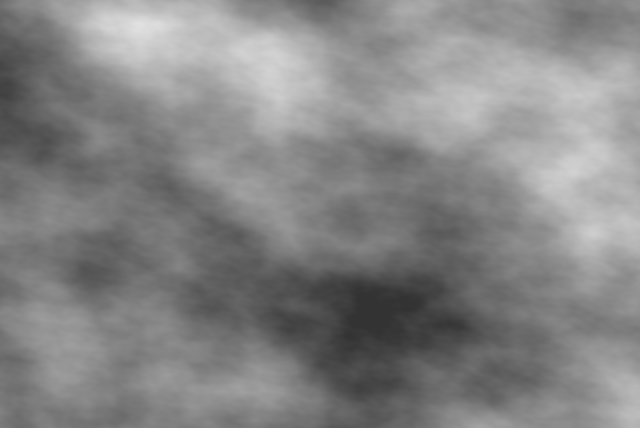
Write a WebGL 2 fragment shader that draws this texture.

```glsl
#version 300 es
precision highp float;

uniform vec2 u_resolution;
out vec4 fragColor;

const float TAU = 6.2831853;

float hash(vec2 cell) {
    return fract(sin(dot(cell, vec2(127.1, 311.7))) * 43758.5453);
}

// Slope contribution of one lattice corner
float cornerSlope(vec2 cell, vec2 offset) {
    float angle = TAU * hash(cell);
    return dot(vec2(cos(angle), sin(angle)), offset);
}

float gradientNoise(vec2 p) {
    vec2 cell = floor(p);
    vec2 f = p - cell;
    vec2 fade = f * f * f * (f * (f * 6.0 - 15.0) + 10.0);
    vec2 right = vec2(1.0, 0.0);
    vec2 up = vec2(0.0, 1.0);
    float low = mix(cornerSlope(cell, f),
                    cornerSlope(cell + right, f - right), fade.x);
    float high = mix(cornerSlope(cell + up, f - up),
                     cornerSlope(cell + 1.0, f - 1.0), fade.x);
    return mix(low, high, fade.y);
}

// Octaves grow flatter as they get finer, leaving soft horizontal wisps
float smoke(vec2 p, vec2 frequency, vec2 lacunarity, float gain) {
    float sum = 0.0;
    float amplitude = 1.0;
    for (int octave = 0; octave < 6; octave++) {
        vec2 shift = vec2(17.3, 9.7) * float(octave + 1);
        sum += amplitude * gradientNoise(p * frequency + shift);
        frequency *= lacunarity;
        amplitude *= gain;
    }
    return sum;
}

void main() {
    vec2 p = gl_FragCoord.xy / u_resolution.y;

    // Slight slant of the drifting banks
    p.y += 0.12 * p.x;

    float density = smoke(p, vec2(1.5, 1.9), vec2(1.95, 2.12), 0.53);
    float grey = clamp(0.54 + 0.46 * density, 0.2, 0.88);
    fragColor = vec4(vec3(grey), 1.0);
}
```
